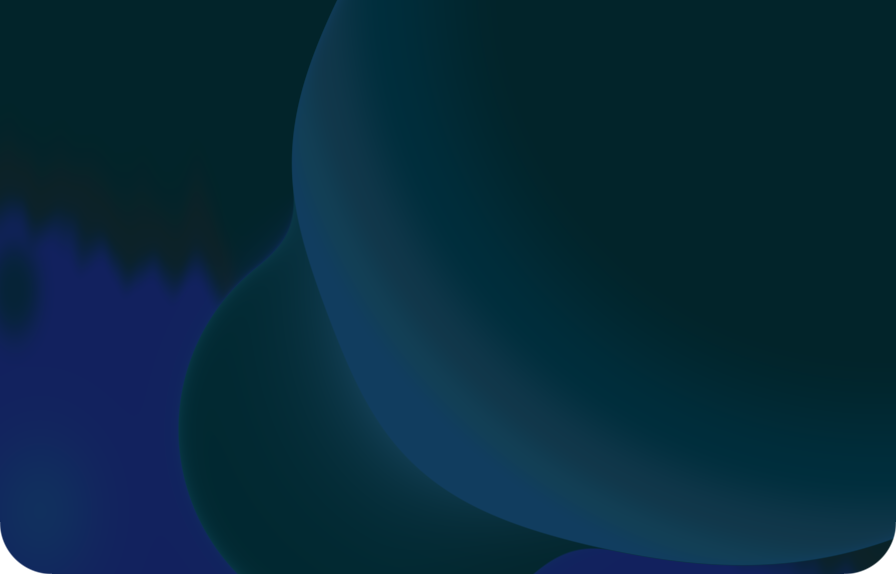
Write a WebGL 2 fragment shader that draws this background.

```glsl
#version 300 es
precision highp float;
// A dark teal orb with a blue lower rim, resting on a soft blob before a blue aurora.

#define ORB_CENTER vec2(1.301, 0.756)
#define ORB_RADIUS 0.740
#define BLOB_CENTER vec2(0.671, 0.252)
#define BLOB_RADIUS 0.360
#define FILLET 0.092
#define LIGHT_CENTER vec2(1.537, 1.043)
#define CORNER_RADIUS 0.090
#define STREAK_SCALE vec2(22.0, 4.0)

uniform vec2 u_resolution;
out vec4 fragColor;

const vec3 DARK = vec3(0.007, 0.140, 0.163);
const vec3 DEEP_TEAL = vec3(0.000, 0.180, 0.237);
const vec3 SLATE = vec3(0.065, 0.215, 0.290);
const vec3 TEAL = vec3(0.070, 0.248, 0.335);
const vec3 RIM_BLUE = vec3(0.066, 0.238, 0.372);
const vec3 AURORA = vec3(0.070, 0.130, 0.370);
const vec3 WARM = vec3(0.065, 0.130, 0.150);

float bell(float x, float width) {
  x /= width;
  return exp(-x * x);
}

vec2 gradientAt(vec2 cell) {
  float h = fract(sin(dot(cell, vec2(127.1, 311.7))) * 43758.5);
  return vec2(cos(6.2832 * h), sin(6.2832 * h));
}

float gradientNoise(vec2 p) {
  vec2 i = floor(p), f = fract(p);
  vec2 w = f * f * f * (f * (f * 6.0 - 15.0) + 10.0);
  vec2 e = vec2(0.0, 1.0);
  float low = mix(dot(gradientAt(i), f), dot(gradientAt(i + e.yx), f - e.yx), w.x);
  float high = mix(dot(gradientAt(i + e), f - e), dot(gradientAt(i + 1.0), f - 1.0), w.x);
  return mix(low, high, w.y);
}

float smoothUnion(float a, float b, float k) {
  float h = max(k - abs(a - b), 0.0) / k;
  return min(a, b) - 0.25 * h * h * k;
}

// Angle around the orb: zero at its left, growing toward the bottom
float orbAngle(vec2 p) {
  vec2 v = ORB_CENTER - p;
  return atan(v.y, v.x);
}

// Circle with two gentle swellings, at the left and at the lower left
float orbDistance(vec2 p) {
  float a = orbAngle(p);
  float swell = 0.051 * bell(a - 0.07, 0.35) + 0.069 * bell(a - 0.75, 0.384);
  return length(p - ORB_CENTER) - ORB_RADIUS - swell;
}

vec3 orbColor(vec2 p) {
  float d = distance(p, LIGHT_CENTER);
  vec3 c = mix(DARK, DEEP_TEAL, smoothstep(0.64, 0.90, d));
  c = mix(c, SLATE, smoothstep(0.87, 0.99, d));
  c = mix(c, TEAL, smoothstep(0.98, 1.055, d));
  return mix(c, RIM_BLUE, smoothstep(1.045, 1.10, d));
}

vec3 auroraColor(vec2 p) {
  // Uneven upper front with slanted streaks
  float streak = gradientNoise(STREAK_SCALE * vec2(p.x - 0.12 * p.y, p.y));
  float front = 0.615 - 0.35 * p.x + 0.05 * bell(p.x - 0.345, 0.03);
  front += 0.055 * streak - 0.12 * smoothstep(0.36, 0.44, p.x);
  float rise = p.y - front;
  vec3 c = mix(DARK, WARM, 0.7 * bell(rise - 0.07, 0.07));
  float blue = 0.75 * smoothstep(0.045, -0.045, rise) + 0.25 * smoothstep(0.09, -0.06, rise);

  // Dark tongue at the left side
  vec2 tongue = (p - vec2(0.025, 0.495)) / vec2(0.045, 0.085);
  blue *= 1.0 - 0.75 * exp(-pow(dot(tongue, tongue), 1.5));
  c = mix(c, AURORA, blue);

  // Teal light in the lower corner
  float corner = bell(p.x - 0.07, 0.10) * bell(p.y - 0.11, 0.13);
  return mix(c, vec3(0.065, 0.225, 0.365), 0.6 * corner);
}

void main() {
  vec2 p = gl_FragCoord.xy / u_resolution.y;
  float pixel = 1.0 / u_resolution.y;
  float orb = orbDistance(p);
  float body = smoothUnion(orb, distance(p, BLOB_CENTER) - BLOB_RADIUS, FILLET);

  // Backdrop with a faint halo around the blob
  vec3 color = auroraColor(p);
  float lowerSide = smoothstep(0.68, 0.56, p.y) * smoothstep(1.12, 0.95, p.x);
  float halo = 0.35 * exp(-abs(body) / 0.025) + 0.45 * exp(-abs(body) / 0.004);
  color = mix(color, vec3(0.060, 0.170, 0.370), halo * lowerSide);

  // Blob, lit along its outline and beside the orb
  vec3 blob = mix(vec3(0.003, 0.155, 0.187), DARK, smoothstep(0.65, 0.95, p.x));
  float outline = exp(min(body, 0.0) / 0.013) * smoothstep(0.95, 0.45, p.x);
  blob = mix(blob, vec3(0.045, 0.245, 0.310), 0.6 * outline);
  float glow = bell(orbAngle(p) - 0.62, 0.43) * exp(-max(orb, 0.0) / 0.085);
  blob = mix(blob, vec3(0.070, 0.240, 0.325), 0.95 * glow);
  color = mix(color, blob, smoothstep(pixel, -pixel, body));

  // Orb with a thin bright edge
  vec3 ball = mix(orbColor(p), RIM_BLUE, 0.7 * exp(min(orb, 0.0) / 0.009));
  color = mix(color, ball, smoothstep(pixel, -pixel, orb));

  // White outside the two rounded lower corners
  float halfWidth = 0.5 * u_resolution.x / u_resolution.y;
  vec2 q = vec2(abs(p.x - halfWidth) - halfWidth, -p.y) + CORNER_RADIUS;
  float card = length(max(q, 0.0)) - CORNER_RADIUS;
  color = mix(color, vec3(1.0), smoothstep(-pixel, pixel, card) * step(0.0, min(q.x, q.y)));
  fragColor = vec4(color, 1.0);
}
```
